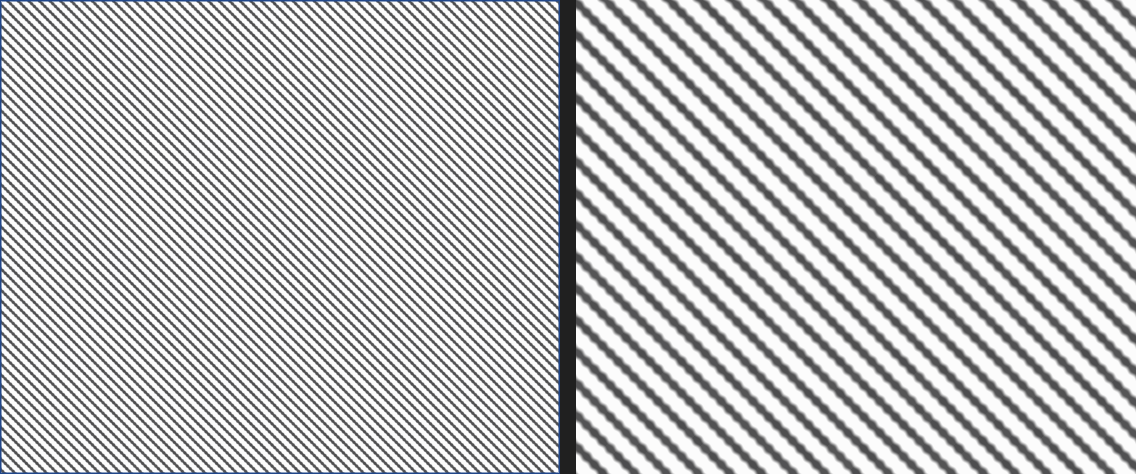
Left, the full canvas; right, a detail of the centre.
This pattern is drawn by a Shadertoy shader. Its source:

```glsl
const float STRIPES_ACROSS = 53.0;
const float BEADS_PER_STRIPE = 4.0;    // stair steps in one repeat
const float HALF_WIDTH = 0.178;        // share of one repeat
const float SCALLOP = 0.028;           // depth of the stepped edge
const float SOFTNESS = 0.115;          // half of the edge ramp
const float TONE_VARIATION = 0.035;
const float BORDER_WIDTH = 0.0027;     // share of the canvas width
const vec3 PAPER = vec3(0.99);
const vec3 INK = vec3(0.315, 0.315, 0.32);
const vec3 BORDER = vec3(0.13, 0.28, 0.54);

float hash(vec2 cell) {
    vec3 q = fract(vec3(cell.xyx) * 0.1031);
    q += dot(q, q.yzx + 33.33);
    return fract((q.x + q.y) * q.z);
}

// Signed distance to the nearest beaded stripe, in repeats
float stripeDistance(float across, float along) {
    float fromCentre = abs(fract(across) - 0.5);
    float bulge = SCALLOP * cos(6.28318 * along);
    return fromCentre - HALF_WIDTH - bulge;
}

void mainImage(out vec4 fragColor, in vec2 fragCoord) {
    vec2 p = fragCoord / iResolution.x;
    vec2 size = iResolution.xy / iResolution.x;
    float pixel = 1.0 / iResolution.x;

    // Diagonal axes: stripes fall from left to right
    float across = (p.x + p.y) * STRIPES_ACROSS;
    float along = (p.x - p.y) * STRIPES_ACROSS * BEADS_PER_STRIPE * 0.5;

    // Beaded ink with a slight change of tone from bead to bead
    float ramp = max(SOFTNESS, 0.7 * pixel * STRIPES_ACROSS);
    float d = stripeDistance(across, along);
    float coverage = 1.0 - smoothstep(-ramp, ramp, d);
    vec2 bead = vec2(floor(across), floor(along + 0.5));
    vec3 ink = INK + TONE_VARIATION * (hash(bead + 512.0) - 0.5);
    vec3 color = mix(PAPER, ink, coverage);

    // Thin frame around the canvas
    vec2 inset = min(p, size - p);
    float edge = min(inset.x, inset.y) - BORDER_WIDTH;
    color = mix(BORDER, color, smoothstep(-0.5 * pixel, 0.5 * pixel, edge));

    fragColor = vec4(color, 1.0);
}
```
